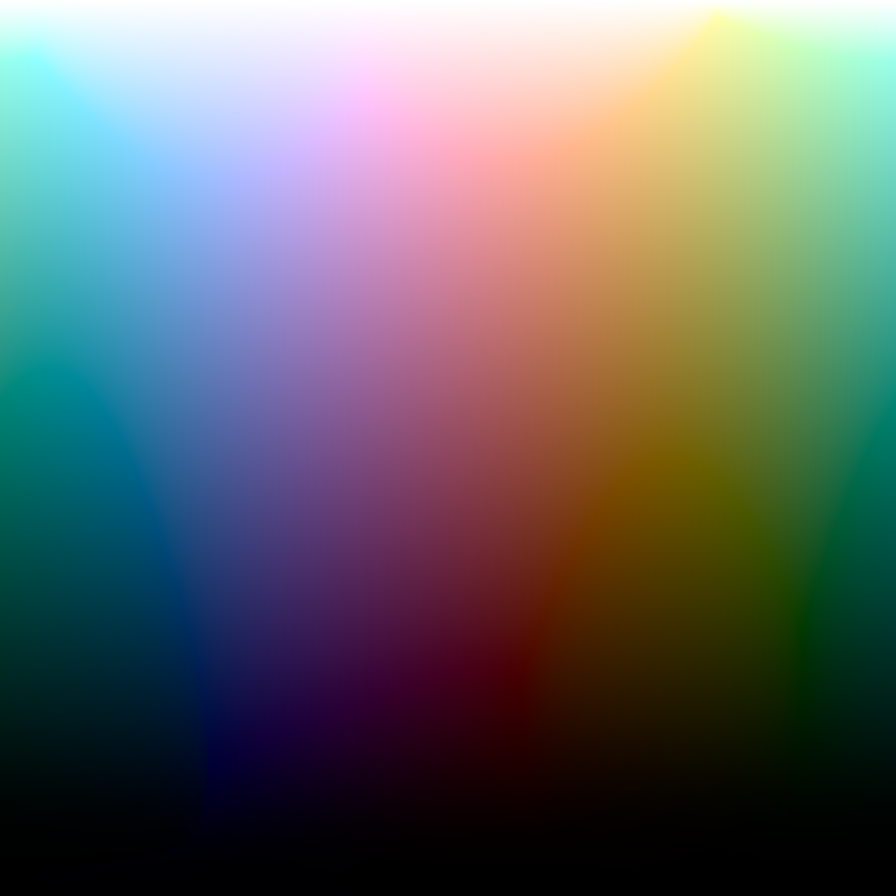
Reproduce this background procedurally as a three.js fragment shader.

```glsl
// A chart of perceptual colour: hue runs across, lightness runs up.
// Each point is an Oklab colour of fixed chroma; where that leaves the sRGB
// gamut, a bisection lowers the chroma until the colour fits.
varying vec2 vUv;

const float PI = 3.14159265;

// Polar Oklab (lightness, chroma, hue in radians) to linear sRGB
vec3 oklchToLinear(float lightness, float chroma, float hue) {
  float a = chroma * cos(hue);
  float b = chroma * sin(hue);
  vec3 cone = vec3(
    lightness + 0.39634 * a + 0.21580 * b,
    lightness - 0.10556 * a - 0.06385 * b,
    lightness - 0.08948 * a - 1.29149 * b);
  vec3 lms = cone * cone * cone;
  return vec3(
    dot(lms, vec3( 4.07674, -3.30771,  0.23097)),
    dot(lms, vec3(-1.26844,  2.60976, -0.34132)),
    dot(lms, vec3(-0.00420, -0.70342,  1.70762)));
}

bool inGamut(vec3 linear) {
  const float tolerance = 0.0001;
  return all(greaterThanEqual(linear, vec3(-tolerance)))
      && all(lessThanEqual(linear, vec3(1.0 + tolerance)));
}

// Largest chroma up to the wanted one that stays displayable
float fitChroma(float lightness, float wanted, float hue) {
  float low = 0.0;
  float high = wanted;
  for (int i = 0; i < 16; i++) {
    float middle = 0.5 * (low + high);
    if (inGamut(oklchToLinear(lightness, middle, hue))) low = middle;
    else high = middle;
  }
  return low;
}

// Linear light to the sRGB transfer curve
vec3 encodeSrgb(vec3 linear) {
  vec3 c = clamp(linear, 0.0, 1.0);
  vec3 curve = 1.055 * pow(c, vec3(1.0 / 2.4)) - 0.055;
  return mix(12.92 * c, curve, step(0.0031308, c));
}

void main() {
  float hue = (2.0 * vUv.x - 1.0) * PI;
  float lightness = vUv.y;
  float chroma = fitChroma(lightness, 0.1, hue);
  gl_FragColor = vec4(encodeSrgb(oklchToLinear(lightness, chroma, hue)), 1.0);
}
```
